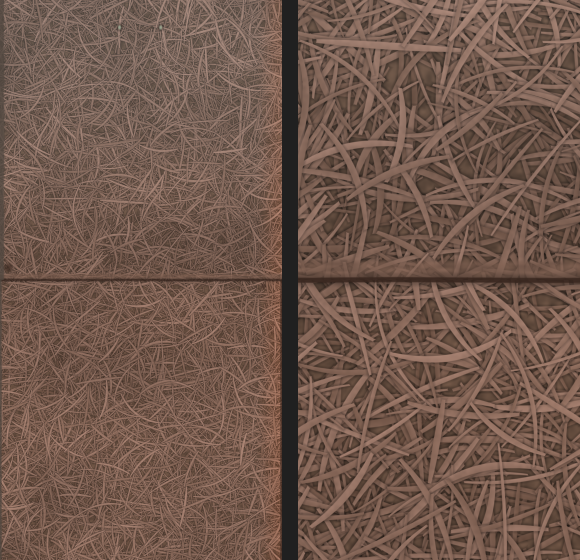
Left, the full canvas; right, a detail of the centre.
Write a WebGL 1 fragment shader that draws this texture.

```glsl
precision highp float;
uniform vec2 u_resolution;

// Lengths are fractions of the canvas height unless noted
const float PANELS_DOWN = 2.0;
const int LAYERS = 22;
const float CELL = 0.048;
const float STRAND_MIN = 0.0009;
const float STRAND_VARY = 0.0013;
const float STRAND_SHADOW = 0.0021;
const float SHADOW_DEPTH = 0.18;
const float SEAM_HALF = 0.0015;
const float BEVEL = 0.009;
const vec3 GAP = vec3(0.38, 0.29, 0.235);
const vec3 STRAND_DARK = vec3(0.405, 0.30, 0.245);
const vec3 STRAND_PALE = vec3(0.62, 0.48, 0.42);
const vec3 BEVEL_TONE = vec3(0.47, 0.355, 0.30);
const vec3 SEAM_TONE = vec3(0.22, 0.15, 0.12);
const vec3 EDGE_TONE = vec3(0.32, 0.28, 0.25);
const vec3 COOL_LIGHT = vec3(0.005, 0.038, 0.052);
const vec3 WARM_LIGHT = vec3(0.065, 0.012, -0.01);
const vec3 FASTENER = vec3(0.62, 0.67, 0.58);

float hash(vec2 p) {
  vec3 q = fract(vec3(p.xyx) * 0.1031);
  q += dot(q, q.yzx + 33.33);
  return fract((q.x + q.y) * q.z);
}

float noise(vec2 p) {
  vec2 i = floor(p), f = fract(p);
  f = f * f * (3.0 - 2.0 * f);
  return mix(mix(hash(i), hash(i + vec2(1, 0)), f.x),
             mix(hash(i + vec2(0, 1)), hash(i + vec2(1, 1)), f.x), f.y);
}

vec2 rotate(vec2 p, float a) {
  float c = cos(a), s = sin(a);
  return vec2(c * p.x - s * p.y, s * p.x + c * p.y);
}

// One layer of curved strands, one per cell, painted over the layers below
vec3 paintStrands(vec3 col, vec2 p, float depth, float seed, float px) {
  vec2 grid = rotate(p, seed * 2.4) / CELL + seed * 17.3 + 60.0;
  vec2 home = floor(grid);
  for (int j = -1; j <= 1; j++) {
    for (int i = -1; i <= 1; i++) {
      vec2 id = home + vec2(float(i), float(j));
      vec2 key = id + seed * 7.13 + 200.0;
      float r1 = hash(key), r2 = hash(key + 31.7), r3 = hash(key + 73.1);
      vec2 q = rotate(grid - id - vec2(r1, r2), r3 * 6.2832) * CELL;
      float halfLength = CELL * mix(0.5, 0.95, fract(r1 * 13.7));
      float bend = (fract(r2 * 17.3) - 0.5) * 14.0;
      float across = q.y + bend * (q.x * q.x - 0.0004);
      float along = min(abs(q.x) / halfLength, 1.0);
      float width = STRAND_MIN + STRAND_VARY * fract(r3 * 23.9);
      width *= 1.0 - 0.5 * along * along;
      float d = max(abs(across) - width, abs(q.x) - halfLength);
      float tone = 0.15 + 0.6 * depth + 0.5 * (fract(r1 * 41.3) - 0.5);
      tone += 0.1 * clamp(across / width, -1.0, 1.0);
      col *= 1.0 - SHADOW_DEPTH * (1.0 - smoothstep(0.0, STRAND_SHADOW, d));
      vec3 strand = mix(STRAND_DARK, STRAND_PALE, tone);
      col = mix(col, strand, 1.0 - smoothstep(-0.8 * px, 0.8 * px, d));
    }
  }
  return col;
}

void main() {
  vec2 uv = gl_FragCoord.xy / u_resolution;
  vec2 p = gl_FragCoord.xy / u_resolution.y;
  float px = 1.0 / u_resolution.y;
  float panel = floor(uv.y * PANELS_DOWN);
  float upper = step(0.5, panel);

  // Wood wool, darkest at the bottom of the pile
  vec3 col = GAP * (0.85 + 0.3 * noise(p * 260.0));
  for (int k = 0; k < LAYERS; k++) {
    float layer = float(k);
    col = paintStrands(col, p, (layer + 1.0) / float(LAYERS),
                       layer + 1.0 + panel * 23.0, px);
  }

  // Uneven light, cool above and warm at the right
  col *= 0.93 + 0.16 * noise(p * 9.0) + 0.08 * (noise(p * 420.0) - 0.5);
  col += COOL_LIGHT * smoothstep(0.4, 0.95, uv.y);
  col += WARM_LIGHT * smoothstep(0.9, 1.0, uv.x);

  // Pressed bevel and dark joint between panels
  float joint = (fract(uv.y * PANELS_DOWN + 0.5) - 0.5) / PANELS_DOWN;
  float inner = step(0.25, uv.y) * step(uv.y, 0.75);
  float bevel = smoothstep(0.0, 2.0 * px, joint)
              * (1.0 - smoothstep(BEVEL, BEVEL + 0.004, joint)) * inner;
  vec3 bevelCol = BEVEL_TONE * (0.85 + 0.3 * noise(p * vec2(90.0, 500.0)));
  col = mix(col, bevelCol, 0.7 * bevel);
  float wobble = 0.0006 * (noise(vec2(p.x * 40.0, 3.0)) - 0.5);
  float gap = abs(joint + wobble) - SEAM_HALF;
  col *= 1.0 - 0.2 * inner * (1.0 - smoothstep(0.0, 0.004, gap));
  col = mix(col, SEAM_TONE, 0.9 * inner * (1.0 - smoothstep(-px, px, gap)));

  // Shaded sides, a wider reveal on the upper left
  float rough = 0.003 * noise(vec2(7.0, p.y * 60.0));
  float left = mix(0.004, 0.012, upper) + rough;
  col = mix(col, EDGE_TONE, 0.8 * (1.0 - smoothstep(left - 0.003, left + 0.004, uv.x)));
  float right = smoothstep(0.991, 0.997, uv.x) * (1.0 - upper);
  col = mix(col, SEAM_TONE, 0.7 * right);

  // Small pale fasteners near the top and dark knots beside the joint
  vec2 aspect = vec2(u_resolution.x * px, 1.0);
  for (int k = 0; k < 2; k++) {
    float side = float(k);
    vec2 screw = (uv - vec2(0.424 + 0.146 * side, 0.951)) * aspect;
    float head = length(screw * vec2(1.0, 0.7)) - 0.0024;
    col *= 1.0 - 0.3 * (1.0 - smoothstep(0.0, 0.005, head));
    col = mix(col, FASTENER, 0.9 * (1.0 - smoothstep(-px, px, head)));
    vec2 knot = (uv - vec2(0.03 + 0.905 * side, 0.522 - 0.033 * side)) * aspect;
    float stain = 1.0 - smoothstep(0.002, 0.011 - 0.005 * side, length(knot));
    col = mix(col, SEAM_TONE, 0.6 * stain);
  }
  gl_FragColor = vec4(clamp(col, 0.0, 1.0), 1.0);
}
```
